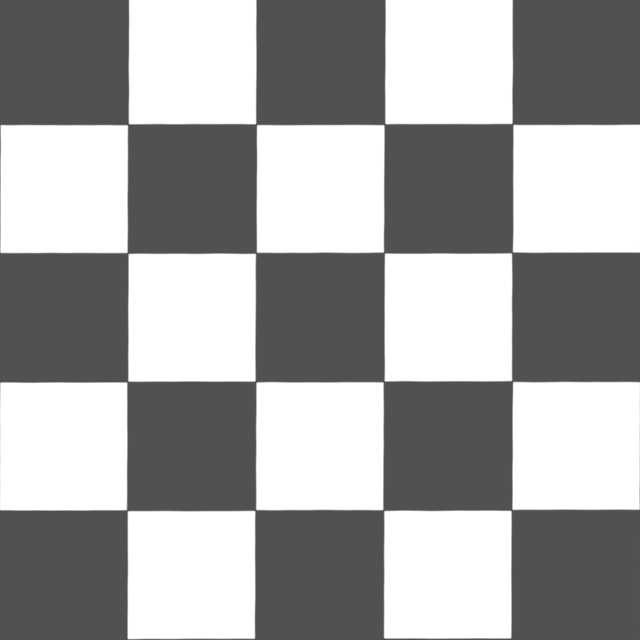
Write a WebGL 2 fragment shader that draws this pattern.

```glsl
#version 300 es
precision highp float;

#define CELL vec2(0.2003, 0.2010)
#define ORIGIN vec2(-0.0015, 0.0013)
#define SKEW vec2(0.0023, 0.0016)
#define INSET 0.0006
#define CORNER_RADIUS 0.0022
#define EDGE_SOFTNESS 0.0017
#define WOBBLE 0.0007
#define WOBBLE_SCALE 24.0
#define DARK_GREY vec3(0.318)
#define WHITE vec3(1.0)

uniform vec2 u_resolution;
out vec4 fragColor;

vec2 hashGradient(vec2 p) {
    vec3 q = fract(p.xyx * vec3(0.1031, 0.1030, 0.0973));
    q += dot(q, q.yzx + 33.33);
    float angle = 6.2832 * fract((q.x + q.y) * q.z);
    return vec2(cos(angle), sin(angle));
}

float gradientNoise(vec2 p) {
    vec2 i = floor(p), f = fract(p);
    vec2 u = f * f * f * (f * (f * 6.0 - 15.0) + 10.0);
    vec2 right = vec2(1.0, 0.0), up = vec2(0.0, 1.0);
    float bottom = mix(dot(hashGradient(i), f),
                       dot(hashGradient(i + right), f - right), u.x);
    float top = mix(dot(hashGradient(i + up), f - up),
                    dot(hashGradient(i + 1.0), f - 1.0), u.x);
    return mix(bottom, top, u.y);
}

float roundedBox(vec2 p, vec2 halfSize, float radius) {
    vec2 d = abs(p) - halfSize + radius;
    return length(max(d, 0.0)) + min(max(d.x, d.y), 0.0) - radius;
}

// Distance to the nearest white square of the checkerboard
float whiteSquares(vec2 p) {
    vec2 home = floor(p / CELL);
    float dist = 1.0;
    for (int y = -1; y <= 1; y++) {
        for (int x = -1; x <= 1; x++) {
            vec2 cell = home + vec2(x, y);
            bool isWhite = mod(cell.x + cell.y, 2.0) > 0.5;
            // The dark ground shows beyond the first row and column
            if (isWhite && min(cell.x, cell.y) >= 0.0) {
                vec2 center = (cell + 0.5) * CELL;
                dist = min(dist, roundedBox(p - center, 0.5 * CELL - INSET, CORNER_RADIUS));
            }
        }
    }
    return dist;
}

void main() {
    vec2 uv = gl_FragCoord.xy / u_resolution;

    // Slight lean of the grid lines
    vec2 p = uv - ORIGIN;
    p.x -= SKEW.x * uv.y;
    p.y -= SKEW.y * (uv.x - 0.5) * (1.0 - uv.y);

    // Hand-cut unevenness along the edges
    vec2 q = uv * WOBBLE_SCALE;
    p += WOBBLE * vec2(gradientNoise(q), gradientNoise(q + 71.3));

    // Soft edge, never narrower than a pixel
    float soft = max(EDGE_SOFTNESS, 0.7 / min(u_resolution.x, u_resolution.y));
    float white = 1.0 - smoothstep(-soft, soft, whiteSquares(p));
    fragColor = vec4(mix(DARK_GREY, WHITE, white), 1.0);
}
```
